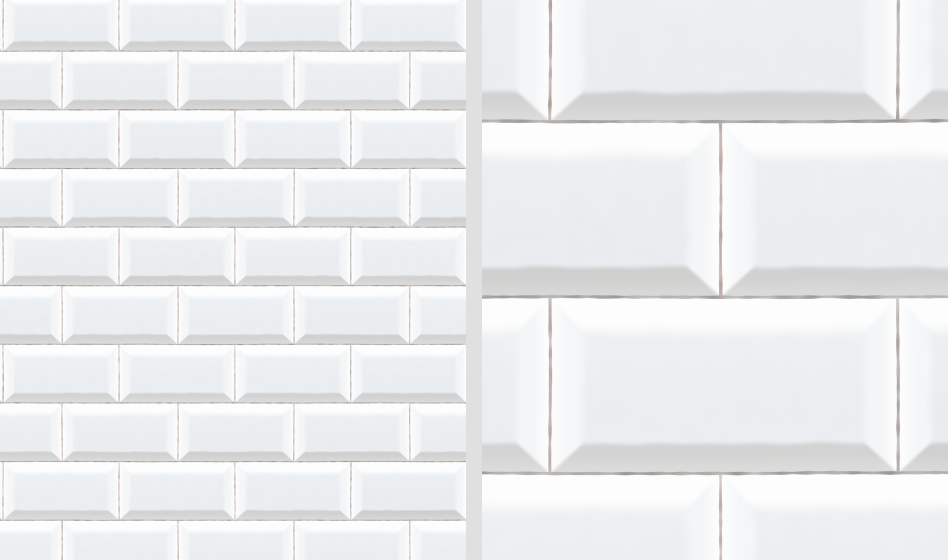
Left: the whole. Right: its middle third, enlarged.
Write a Shadertoy shader that draws this pattern.

```glsl
// Glossy white bevelled wall tiles laid in a half-offset running bond.
#define TILE vec2(0.2070, 0.1047)      // tile pitch, in canvas heights
#define ORIGIN vec2(0.0055, 0.0710)    // lower left corner of tile (0, 0)
#define ROW_SHIFT 0.1054               // sideways shift of every other row
#define BEVEL_SIDE 0.0195
#define BEVEL_TOP 0.0205
#define BEVEL_BOTTOM 0.0178
#define JOINT_HALF 0.0009
#define WOBBLE 0.0007
#define FACE vec3(0.918, 0.930, 0.941)
#define SHADE vec3(0.818, 0.818, 0.817)
#define SHINE vec3(0.992, 0.992, 0.993)
#define GROUT vec3(0.655, 0.645, 0.635)

float hash(vec2 p) {
    vec3 q = fract(vec3(p.xyx) * 0.1031);
    q += dot(q, q.yzx + 33.33);
    return fract((q.x + q.y) * q.z);
}

vec2 gradient(vec2 cell) {
    float angle = 6.2832 * hash(cell);
    return vec2(cos(angle), sin(angle));
}

// Gradient noise, roughly -0.7 to 0.7
float noise(vec2 p) {
    vec2 i = floor(p), f = fract(p);
    vec2 u = f * f * f * (f * (f * 6.0 - 15.0) + 10.0);
    vec2 x = vec2(1.0, 0.0);
    float low = mix(dot(gradient(i), f), dot(gradient(i + x), f - x), u.x);
    float high = mix(dot(gradient(i + x.yx), f - x.yx), dot(gradient(i + 1.0), f - 1.0), u.x);
    return mix(low, high, u.y);
}

// Glazed tile: pos is measured from its lower left corner
vec3 glaze(vec2 pos, vec2 id, vec2 uv) {
    float tone = hash(id + 40.0) - 0.5;
    float left = pos.x / BEVEL_SIDE;
    float right = (TILE.x - pos.x) / BEVEL_SIDE;
    float top = (TILE.y - pos.y) / BEVEL_TOP;
    float bottom = pos.y / BEVEL_BOTTOM;
    float side = min(left, right), cap = min(top, bottom);
    bool upper = top < bottom;

    // Flat face, slightly brighter towards the top
    vec3 face = FACE + 0.012 * smoothstep(0.3, 0.9, pos.y / TILE.y);
    face += 0.006 * tone + 0.006 * noise(uv * 70.0);

    // Bevel tones: bright top, shaded bottom, pale ends
    vec3 shade = SHADE + 0.035 * (1.0 - smoothstep(0.0, 0.8, bottom)) + 0.02 * tone;
    vec3 capColor = upper ? SHINE : shade;
    vec3 sideColor = mix(SHINE, FACE, left < right ? 0.42 : 0.50);
    sideColor = mix(SHINE, sideColor, smoothstep(0.0, 0.6, side));
    float mitre = smoothstep(-0.12, 0.12, side - cap);
    vec3 bevel = mix(sideColor, capColor, mitre);

    // Rounded crease between bevel and face
    float soft = mix(0.22, upper ? 0.28 : 0.13, mitre);
    float crease = min(side, cap) + 0.08 * noise(uv * vec2(45.0, 60.0));
    return mix(bevel, face, smoothstep(1.0 - soft, 1.0 + soft, crease));
}

void mainImage(out vec4 fragColor, in vec2 fragCoord) {
    float pixel = 1.0 / iResolution.y;
    vec2 uv = fragCoord * pixel;

    // Slightly uneven edges, then the running bond
    vec2 p = uv - ORIGIN + WOBBLE * vec2(noise(uv * 14.0), noise(uv * 14.0 + 50.0));
    float row = floor(p.y / TILE.y);
    p.x -= ROW_SHIFT * mod(row, 2.0);
    vec2 id = vec2(floor(p.x / TILE.x), row);
    vec2 pos = p - id * TILE;
    vec3 color = glaze(pos, id, uv);

    // Thin joints, broken in tone, some upright ones warmer
    vec2 edge = min(pos, TILE - pos);
    float grain = noise(uv * 120.0);
    float width = JOINT_HALF * (1.0 + 0.5 * grain);
    float joint = 1.0 - smoothstep(width - 0.7 * pixel, width + 0.7 * pixel, min(edge.x, edge.y));
    float upright = step(edge.x, edge.y);
    float column = floor(p.x / TILE.x + 0.5);
    float warmth = upright * hash(vec2(column, mod(row, 2.0)) + 9.0);
    vec3 grout = GROUT + 0.16 * noise(uv * 85.0 + 20.0) + 0.03 * upright;
    grout += warmth * vec3(0.07, 0.0, -0.02);
    fragColor = vec4(mix(color, grout, joint * (0.9 + 0.2 * grain)), 1.0);
}
```
